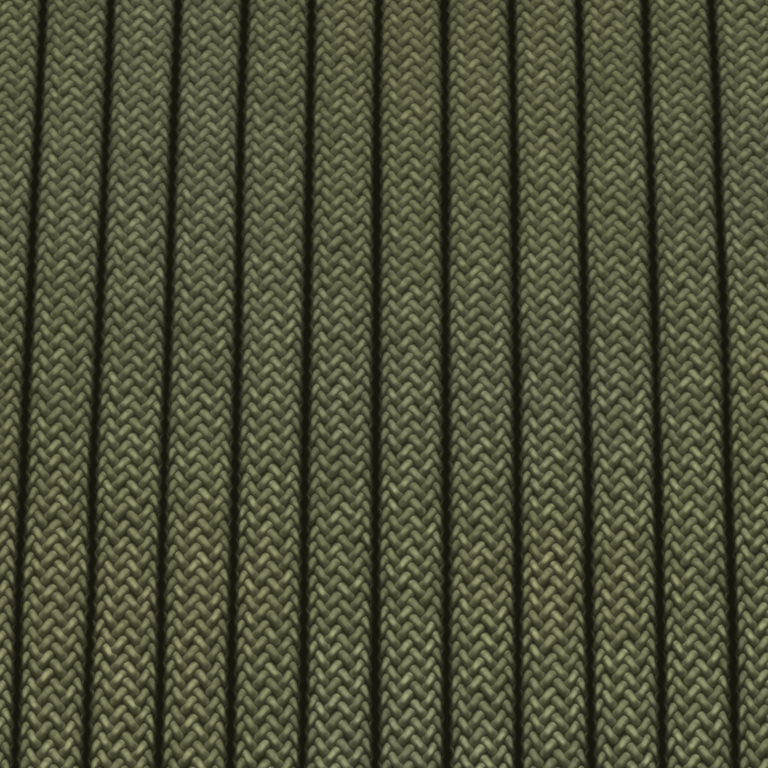
Reproduce this texture procedurally as a WebGL 2 fragment shader.

```glsl
#version 300 es
precision highp float;

uniform vec2 u_resolution;
out vec4 fragColor;

const vec3 GAP_COLOR = vec3(0.09, 0.082, 0.048);
const vec3 GROOVE_COLOR = vec3(0.15, 0.145, 0.09);
const vec3 FIBER_DARK = vec3(0.235, 0.232, 0.16);
const vec3 FIBER_LIGHT = vec3(0.41, 0.41, 0.305);
const vec3 GLINT_COLOR = vec3(0.60, 0.605, 0.45);
const float ROW_HEIGHT = 1.35; // row spacing, in braid columns

float hash(vec2 p) {
    vec3 q = fract(vec3(p.xyx) * 0.1031);
    q += dot(q, q.yzx + 33.33);
    return fract((q.x + q.y) * q.z);
}

float valueNoise(vec2 p) {
    vec2 cell = floor(p);
    vec2 f = fract(p);
    f = f * f * (3.0 - 2.0 * f);
    float low = mix(hash(cell), hash(cell + vec2(1.0, 0.0)), f.x);
    float high = mix(hash(cell + vec2(0.0, 1.0)), hash(cell + vec2(1.0)), f.x);
    return mix(low, high, f.y);
}

// Distance to a strand, position along it, and offset toward its upper flank
vec3 strand(vec2 p, vec2 halfAxis) {
    float t = clamp(dot(p, halfAxis) / dot(halfAxis, halfAxis), -1.0, 1.0);
    vec2 flank = normalize(vec2(-halfAxis.y, halfAxis.x)) * sign(halfAxis.x);
    return vec3(length(p - halfAxis * t), t, dot(p, flank));
}

// Topmost stitch: height, position along, flank offset, random tone
vec4 braid(vec2 p, float seed) {
    vec4 top = vec4(-1.0, 0.0, 0.0, 0.0);
    float baseColumn = floor(p.x);
    for (int i = -1; i <= 1; i++) {
        float column = baseColumn + float(i);
        float parity = mod(column, 2.0);
        float rowShift = 0.5 * parity;
        float baseRow = floor(p.y / ROW_HEIGHT - rowShift);
        for (int j = -1; j <= 1; j++) {
            float row = baseRow + float(j);
            vec2 id = vec2(column + 20.0 + seed * 17.0, row + 5.0);
            vec2 center = vec2(column + 0.5, (row + rowShift + 0.5) * ROW_HEIGHT);
            center += 0.2 * (vec2(hash(id + 3.7), hash(id + 8.1)) - 0.5);
            float lean = 2.0 * parity - 1.0;
            vec3 s = strand(p - center, vec2(0.33 * lean, 0.36));
            float height = 1.0 - s.x / 0.54;
            if (height > top.x) top = vec4(height, s.yz, hash(id));
        }
    }
    return top;
}

vec3 stitchColor(vec4 stitch, float fade) {
    // Each stitch is lit on its upper flank, with a slim glint
    float lit = smoothstep(-0.45, 0.4, stitch.z + 0.12 * stitch.y);
    vec3 color = mix(FIBER_DARK, FIBER_LIGHT, mix(lit, 0.8, 0.4 * fade));
    float slim = smoothstep(0.34, 0.04, abs(stitch.z - 0.08));
    float ends = smoothstep(1.35, 0.3, abs(stitch.y - 0.3));
    float strength = mix(0.95, 0.55, fade) * (0.45 + 0.65 * stitch.w);
    color = mix(color, GLINT_COLOR, slim * ends * strength);
    vec3 groove = mix(GROOVE_COLOR, FIBER_DARK, 0.5 * fade);
    return mix(groove, color, smoothstep(0.0, 0.48, stitch.x));
}

vec3 cords(vec2 uv) {
    // Cords fan out slightly toward the bottom
    float pitch = 0.0939 - 0.0048 * uv.y - 0.0021 * uv.y * uv.y;
    float wander = 0.002 * (valueNoise(vec2(uv.x * 9.0, uv.y * 5.0)) - 0.5);
    float u = (uv.x + wander - 0.488 - 0.004 * uv.y) / pitch;
    float cord = floor(u) + 8.0;
    float across = 2.0 * fract(u) - 1.0;

    // Rows shrink toward the top
    float row = -log(1.0 - 0.3 * uv.y) / 0.007 + 7.0 * hash(vec2(cord, 2.0));
    float halfWidth = 0.92 + 0.05 * (valueNoise(vec2(cord * 3.1, uv.y * 8.0)) - 0.5);
    halfWidth += 0.022 * sin(6.2832 * row + sign(across) * 1.2);

    // Three braid columns on each half, narrowing around the curve
    float side = across / halfWidth;
    float column = side * (2.6 + 0.5 * side * side);
    float sway = 0.25 * (valueNoise(vec2(cord * 5.3, row * 0.3)) - 0.5);
    vec4 stitch = braid(vec2(column + sway, row * ROW_HEIGHT), cord);

    // Rounded shading, light rising upward and slight wear
    float fade = smoothstep(0.1, 1.0, uv.y);
    vec3 color = stitchColor(stitch, fade);
    color *= mix(1.0, 0.82, smoothstep(0.5, 1.0, abs(side)));
    color *= 0.97 + 0.06 * valueNoise(uv * vec2(14.0, 9.0));
    color *= 0.90 + 0.20 * valueNoise(uv * 210.0);
    float warmth = valueNoise(uv * 4.0 + 11.0) - 0.5;
    color *= 1.0 + warmth * vec3(0.04, 0.0, -0.05);
    return mix(color, GAP_COLOR, smoothstep(0.87, 1.05, abs(side)));
}

void main() {
    // Four samples smooth the stitch edges
    vec3 color = vec3(0.0);
    for (int i = 0; i < 4; i++) {
        vec2 offset = vec2(i % 2, i / 2) * 0.5 - 0.25;
        color += cords((gl_FragCoord.xy + offset) / u_resolution);
    }
    fragColor = vec4(color * 0.25, 1.0);
}
```
